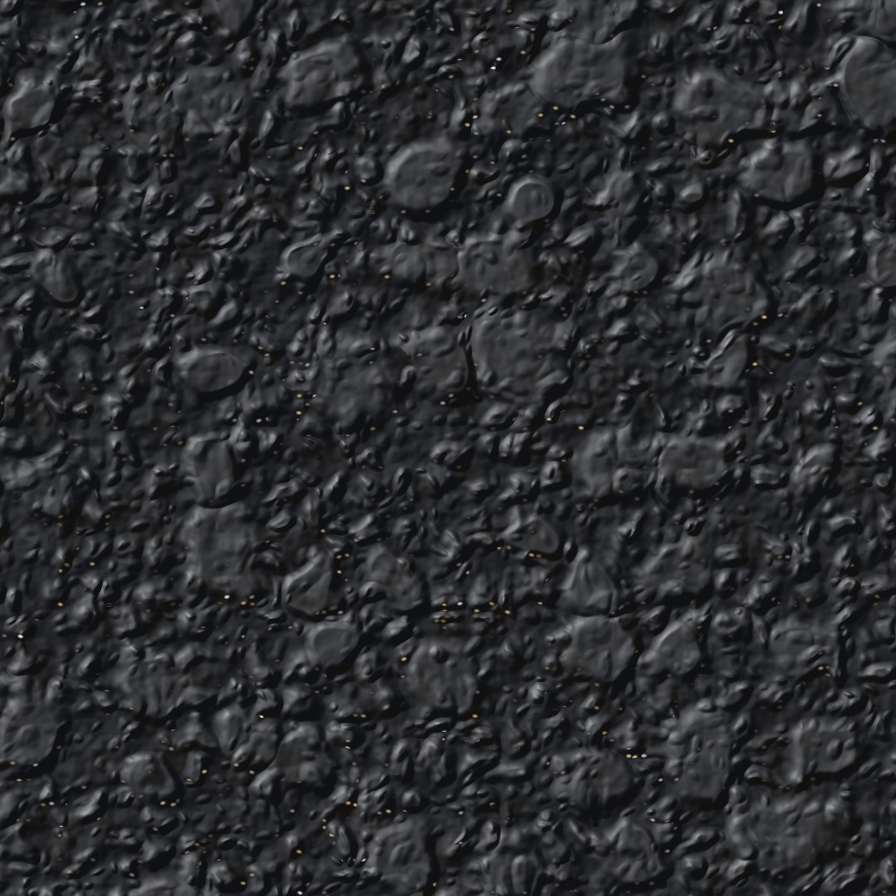
Give the GLSL for this texture, as a WebGL 1 fragment shader.

```glsl
precision highp float;
// Dark, tarry asphalt: flat-topped stones sitting among coarse and fine grit.
// A height field of warped pebbles and noise is lit low from the upper left,
// with shaded hollows and small warm glints on the faces turned away.
uniform vec2 u_resolution;

float hash(vec2 p) {
  vec3 q = fract(p.xyx * 0.1031);
  q += dot(q, q.yzx + 33.33);
  return fract((q.x + q.y) * q.z);
}

vec2 hash2(vec2 p) {
  return vec2(hash(p + 7.0), hash(p + 43.0));
}

float noise(vec2 p) {
  vec2 i = floor(p), f = fract(p);
  f = f * f * f * (f * (f * 6.0 - 15.0) + 10.0);
  return mix(mix(hash(i), hash(i + vec2(1.0, 0.0)), f.x),
             mix(hash(i + vec2(0.0, 1.0)), hash(i + 1.0), f.x), f.y);
}

vec2 noise2(vec2 p) {
  return vec2(noise(p), noise(p + 57.0)) - 0.5;
}

// Randomly turned ovals, one at most per unit cell, flat out to the given share
float pebbles(vec2 p, float density, float flatness) {
  vec2 cell = floor(p);
  float top = 0.0;
  for (int y = -1; y <= 1; y++) {
    for (int x = -1; x <= 1; x++) {
      vec2 id = cell + vec2(float(x), float(y));
      vec2 offset = p - id - 0.2 - 0.6 * hash2(id);
      float angle = 6.2832 * hash(id + 91.0);
      float c = cos(angle), s = sin(angle);
      offset = mat2(c, s, -s, c) * offset * vec2(1.2, 0.9);
      float size = mix(0.3, 0.62, hash(id + 71.0));
      float dome = 1.0 - smoothstep(flatness, 1.0, length(offset) / size);
      float present = step(hash(id + 19.0), density);
      top = max(top, present * dome * mix(0.6, 1.0, hash(id + 133.0)));
    }
  }
  return top;
}

float height(vec2 uv) {
  vec2 p = uv + 0.018 * noise2(uv * 24.0) + 0.006 * noise2(uv * 60.0);
  float stones = pebbles(p * 9.5 + 3.0, 0.6, 0.62);
  float grit = 0.0105 * pebbles(p * 25.0 + 20.0, 0.75, 0.3)
             + 0.0045 * pebbles(p * 50.0 + 40.0, 0.8, 0.2)
             + 0.0070 * noise(p.yx * 36.0 + 11.0)
             + 0.0042 * noise(uv * 72.0)
             + 0.0016 * noise(uv * 135.0);
  return mix(grit, 0.018 + 0.2 * grit, stones);
}

// Sparse soft specks, slightly stretched, each inside its own cell
float specks(vec2 p, float density) {
  vec2 id = floor(p);
  vec2 offset = fract(p) - 0.35 - 0.3 * hash2(id);
  offset.y += 0.4 * offset.x * (hash(id + 5.0) - 0.5);
  float spot = 1.0 - smoothstep(0.08, 0.4, length(offset * vec2(0.85, 1.2)));
  return spot * step(hash(id + 31.0), density) * mix(0.4, 1.0, hash(id + 63.0));
}

void main() {
  vec2 uv = gl_FragCoord.xy / u_resolution.y;

  // Surface slope from central differences
  vec2 e = vec2(0.0016, 0.0);
  float h = height(uv);
  vec2 slope = vec2(height(uv + e.xy) - height(uv - e.xy),
                    height(uv + e.yx) - height(uv - e.yx)) / (2.0 * e.x);
  vec3 normal = normalize(vec3(-slope, 1.0));

  // Low light, darker hollows and faint vertical wear
  float diffuse = max(dot(normal, normalize(vec3(-0.58, 0.58, 0.52))), 0.0);
  float hollow = mix(0.42, 1.0, smoothstep(0.003, 0.017, h));
  float wear = 0.86 + 0.28 * noise(uv * vec2(170.0, 45.0));
  float value = 0.062 + 0.43 * pow(diffuse, 1.6) * hollow * wear;
  value += 0.08 * smoothstep(0.88, 1.0, diffuse) * hollow;

  // Cool tar, browner in patches of shadow
  vec3 coolTint = vec3(-0.006, 0.0, 0.016);
  vec3 brownTint = vec3(0.006, 0.0, -0.004);
  float brown = smoothstep(0.5, 0.8, noise(uv * 40.0 + 9.0)) * (1.0 - diffuse);
  vec3 color = value + mix(coolTint, brownTint, brown);

  // Clustered glints on faces turned down and to the right
  float facing = smoothstep(0.05, 0.5, dot(slope, vec2(-0.25, 0.97)));
  float cluster = smoothstep(0.3, 0.7, noise(uv * 11.0 + 30.0));
  float glint = specks(uv * 112.0, 0.15) * facing * mix(0.3, 1.0, cluster);
  vec3 glintColor = mix(vec3(0.80, 0.67, 0.50), vec3(0.92, 0.90, 0.87),
                        step(0.75, hash(floor(uv * 112.0) + 11.0)));
  color = mix(color, glintColor, glint);

  gl_FragColor = vec4(color, 1.0);
}
```
